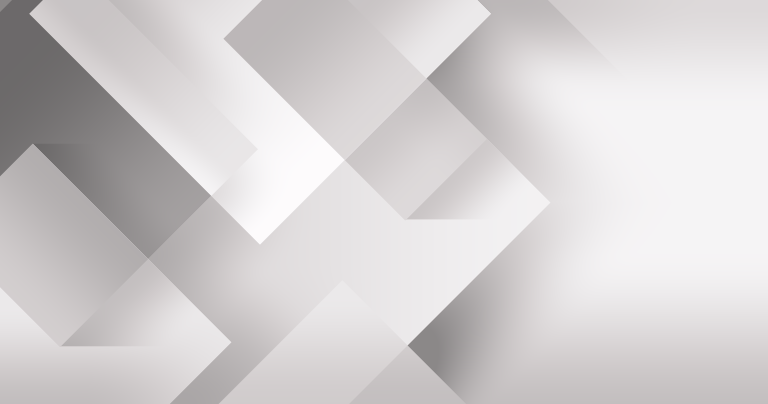
A WebGL 2 fragment shader for this background:

```glsl
#version 300 es
precision highp float;
// Overlapping translucent paper cards turned by 45 degrees, in soft warm greys.
// Each card is an axis-aligned box in diagonal coordinates (s, t), filled with
// a gradient; wedge shadows and a wide chevron shade give it depth.
uniform vec2 u_resolution;
out vec4 fragColor;

// Card edges in diagonal units (canvas height = 1)
const float FAR = 9.0;
const float LEFT_IN = -0.711, LEFT_OUT = -0.274;   // left card, along s
const float BAND_S = 0.038, BAND_FOLD = 0.269;     // upper band, along s
const float MID_IN = 0.457, MID_OUT = 0.861;       // central card, along s
const float TOP_OUT = 1.181, LOW_S = 0.154;
const float BAND_T = 0.106, LEFT_T = 0.437, TOP_T = 0.649;
const float FOLD_T = 1.008, BAND_END = 1.249, LEFT_END = 1.420;
const float LOW_T = 1.541, WEDGE_T = 1.549, MID_END = 1.864;
const float GHOST_S = 1.356;                       // faint card at upper right
// Heights of the flat shadow edges
const float WEDGE_MID_Y = 0.457, WEDGE_LEFT_Y = 0.143, WEDGE_DARK_Y = 0.644;
// Colour tints for shade and light
const vec3 SHADE_TINT = vec3(1.008, 0.985, 0.988);
const vec3 LIGHT_TINT = vec3(1.002, 0.995, 1.0);

// Smooth step edge, one pixel wide
float edge(float v, float at) {
  return clamp((v - at) * u_resolution.y / 1.414 + 0.5, 0.0, 1.0);
}

float card(vec2 q, vec2 lo, vec2 hi) {
  return edge(q.x, lo.x) * edge(hi.x, q.x) * edge(q.y, lo.y) * edge(hi.y, q.y);
}

// Falls from one at a to zero at b
float fall(float a, float b, float v) { return 1.0 - smoothstep(a, b, v); }

float backdrop(vec2 p, vec2 q) {
  float g = 0.96 - 0.10 * smoothstep(0.72, 1.0, p.y) - 0.21 * fall(-0.05, 0.38, p.y);
  // Chevron shade around the central card
  float d = max(q.x - MID_OUT, q.y - MID_END);
  float depth = 0.11 + 0.75 * abs(p.y - 0.5);
  g -= depth * fall(-0.04, 0.36, d) * fall(1.1, 1.85, p.x + 0.3 * d);
  // Upper shade with a faint diagonal rim
  float top = smoothstep(0.78, 1.0, p.y);
  g -= top * (0.06 * fall(1.25, 1.75, p.x) + 0.07 * edge(GHOST_S, q.x));
  return max(g, 0.54);
}

float darkCorner(vec2 p, vec2 q) {
  float g = mix(0.42, 0.64, smoothstep(0.2, 1.05, q.y));
  g -= 0.05 * edge(q.x, LEFT_OUT) * edge(WEDGE_DARK_Y, p.y) * fall(LEFT_OUT, -0.1, q.x);
  return g + 0.12 * edge(0.03, q.y);
}

float centralCard(vec2 p, vec2 q) {
  float g = mix(0.86, 0.95, smoothstep(0.45, 1.36, p.x));
  g -= 0.13 * fall(FOLD_T, 1.35, q.y) * fall(-0.05, 0.3, q.x);
  g -= 0.05 * fall(LEFT_OUT, 0.0, q.x);
  g -= 0.15 * fall(0.0, 0.35, p.y) * fall(0.45, 0.95, p.x);
  // Folded part and the wedge below it
  float fold = mix(0.79, 0.86, smoothstep(1.25, 1.5, q.y)) - 0.03 * smoothstep(0.65, 0.86, q.x);
  g = mix(g, fold, card(q, vec2(MID_IN, BAND_END), vec2(MID_OUT, WEDGE_T)));
  float wedge = card(q, vec2(MID_IN, WEDGE_T), vec2(MID_OUT, MID_END)) * edge(p.y, WEDGE_MID_Y);
  return g - 0.14 * wedge * fall(WEDGE_T, 1.78, q.y);
}

float leftCard(vec2 p, vec2 q) {
  float g = 0.92 - 0.17 * fall(-0.02, 0.25, p.y) * fall(0.2, 0.7, p.x);
  float fold = mix(0.82, 0.69, smoothstep(LEFT_IN, LEFT_OUT, q.x));
  g = mix(g, fold, card(q, vec2(LEFT_IN, LEFT_T), vec2(LEFT_OUT, FOLD_T)));
  float wedge = card(q, vec2(LEFT_IN, FOLD_T), vec2(LEFT_OUT, LEFT_END)) * edge(p.y, WEDGE_LEFT_Y);
  return g - 0.16 * wedge * fall(FOLD_T, 1.28, q.y);
}

float bandCard(vec2 q) {
  float g = mix(0.74, 0.99, smoothstep(0.2, 1.2, q.y));
  g += 0.08 * smoothstep(BAND_FOLD, MID_IN, q.x) * fall(0.5, 1.1, q.y);
  g -= 0.09 * fall(FOLD_T, 1.22, q.y) * fall(0.04, 0.3, q.x);
  float fold = mix(0.78, 0.91, smoothstep(0.25, 1.0, q.y)) + 0.05 * fall(BAND_S, 0.15, q.x);
  return mix(g, fold, card(q, vec2(BAND_S, BAND_T), vec2(BAND_FOLD, FOLD_T)));
}

float topCard(vec2 q) {
  float g = mix(0.73, 0.86, smoothstep(0.72, 1.24, q.y));
  return mix(g, mix(0.78, 0.92, smoothstep(0.9, 1.22, q.y)), edge(q.x, MID_OUT));
}

float lowCard(vec2 p, vec2 q) {
  float g = 0.92 - 0.11 * fall(0.0, 0.28, p.y);
  return g - 0.05 * edge(q.y, MID_END);
}

void main() {
  vec2 p = gl_FragCoord.xy / u_resolution.y;
  vec2 q = vec2(p.x + p.y - 1.0, p.x - p.y + 1.0);

  // Layers from back to front
  float g = backdrop(p, q);
  g = mix(g, darkCorner(p, q), card(q, vec2(-FAR), vec2(MID_IN, FOLD_T)));
  g = mix(g, centralCard(p, q), card(q, vec2(-FAR, FOLD_T), vec2(MID_OUT, MID_END)));
  g = mix(g, leftCard(p, q), card(q, vec2(-FAR, LEFT_T), vec2(LEFT_OUT, LEFT_END)));
  g = mix(g, lowCard(p, q), card(q, vec2(-FAR, LOW_T), vec2(LOW_S, FAR)));
  g = mix(g, bandCard(q), card(q, vec2(BAND_S, BAND_T), vec2(TOP_OUT, BAND_END)));
  g = mix(g, topCard(q), card(q, vec2(MID_IN, TOP_T), vec2(TOP_OUT, BAND_END)));

  vec3 tint = mix(SHADE_TINT, LIGHT_TINT, smoothstep(0.8, 0.96, g));
  fragColor = vec4(clamp(g * tint, 0.0, 1.0), 1.0);
}
```
